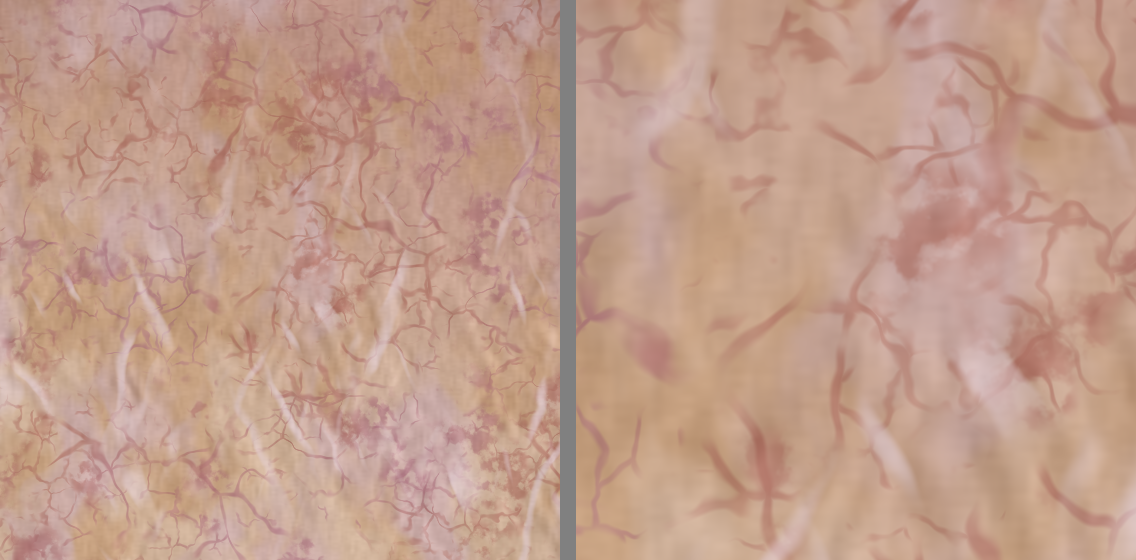
Left: the whole. Right: its middle third, enlarged.
Write a three.js fragment shader that draws this texture.

```glsl
varying vec2 vUv;

float hash(vec2 p) {
  vec3 q = fract(p.xyx * 0.1031);
  q += dot(q, q.yzx + 33.33);
  return fract((q.x + q.y) * q.z);
}

vec2 hash2(vec2 p) {
  return vec2(hash(p), hash(p + 71.7));
}

float noise(vec2 p) {
  vec2 i = floor(p);
  vec2 f = fract(p);
  f = f * f * (3.0 - 2.0 * f);
  float low = mix(hash(i), hash(i + vec2(1.0, 0.0)), f.x);
  float high = mix(hash(i + vec2(0.0, 1.0)), hash(i + 1.0), f.x);
  return mix(low, high, f.y);
}

float fbm(vec2 p) {
  float sum = 0.0;
  float gain = 0.533;
  for (int i = 0; i < 4; i++) {
    sum += gain * noise(p);
    p = mat2(1.6, 1.2, -1.2, 1.6) * p + 17.3;
    gain *= 0.5;
  }
  return sum;
}

vec2 warp(vec2 p, float scale, float amount) {
  return p + amount * (vec2(fbm(p * scale + 3.1), fbm(p * scale + 47.9)) - 0.5);
}

// Distance to the nearest border between scattered cells
float cellBorder(vec2 p) {
  vec2 i = floor(p);
  vec2 f = fract(p);
  vec2 nearest = vec2(0.0);
  float best = 8.0;
  for (int y = -1; y <= 1; y++) for (int x = -1; x <= 1; x++) {
    vec2 cell = vec2(float(x), float(y));
    vec2 r = cell + hash2(i + cell) - f;
    if (dot(r, r) < best) { best = dot(r, r); nearest = r; }
  }
  float border = 8.0;
  for (int y = -2; y <= 2; y++) for (int x = -2; x <= 2; x++) {
    vec2 cell = vec2(float(x), float(y));
    vec2 r = cell + hash2(i + cell) - f;
    vec2 gap = r - nearest;
    if (dot(gap, gap) > 0.0001) border = min(border, dot(0.5 * (r + nearest), normalize(gap)));
  }
  return border;
}

// Broken branching dye lines of uneven width
float veins(vec2 p, float scale, float width, float cover, float seed) {
  vec2 q = warp(p + seed, scale * 0.9, 1.4 / scale);
  float d = cellBorder(q * scale) / scale;
  float w = width * (0.3 + 1.4 * noise(p * scale * 2.6 + seed));
  float present = smoothstep(cover, cover + 0.14, fbm(p * scale * 1.1 + seed * 3.0));
  return present * (1.0 - smoothstep(w * 0.3, w + 0.0015, d));
}

// Height of folds running along the given direction
float folds(vec2 p, vec2 along, vec2 scale, float seed) {
  vec2 q = vec2(dot(p, vec2(along.y, -along.x)), dot(p, along));
  return noise(q * scale + seed);
}

float foldRelief(vec2 p, vec2 along, vec2 scale, float seed) {
  vec2 stepAcross = vec2(along.y, -along.x) * 0.2 / scale.x;
  return folds(p + stepAcross, along, scale, seed) - folds(p - stepAcross, along, scale, seed);
}

float crest(float height, float start) {
  return smoothstep(start, 1.0, height);
}

vec3 dyedCloth(vec2 p) {
  vec3 rose = vec3(0.755, 0.595, 0.54);
  vec3 sand = vec3(0.805, 0.69, 0.595);
  vec3 ochre = vec3(0.745, 0.585, 0.44);
  vec3 mauve = vec3(0.785, 0.665, 0.665);
  vec3 cloth = mix(sand, rose, smoothstep(0.15, 1.0, p.y + 0.35 * (p.x - 0.5)));
  float warmth = 1.0 - smoothstep(0.1, 0.65, length(p - vec2(0.4, 0.32)));
  float warm = fbm(warp(p, 9.0, 0.1) * vec2(10.0, 7.0) + 9.0) + 0.12 * warmth;
  cloth = mix(cloth, ochre, smoothstep(0.44, 0.76, warm) * 0.7);
  float cool = fbm(warp(p, 8.0, 0.12) * vec2(9.0, 5.0) + 31.0);
  cool += 0.1 * smoothstep(0.6, 1.0, p.x) + 0.08 * smoothstep(0.4, 0.0, p.x) - 0.06 * warmth;
  return mix(cloth, mauve, smoothstep(0.47, 0.75, cool) * 0.85);
}

void main() {
  vec2 p = vUv;
  vec3 color = dyedCloth(p);

  // Stains and veins
  vec3 dye = mix(vec3(0.67, 0.42, 0.37), vec3(0.66, 0.43, 0.49), smoothstep(0.35, 0.65, fbm(p * 4.0 + 60.0)));
  float corner = 1.0 - smoothstep(0.05, 0.38, length(p - vec2(0.96, 0.24)));
  float stain = smoothstep(0.56, 0.76, fbm(p * 13.0 + 22.0) + 0.14 * corner);
  stain *= smoothstep(0.35, 0.6, fbm(p * 60.0));
  color = mix(color, dye, stain * 0.6);
  float lines = veins(p, 6.5, 0.0055, 0.49, 2.3) * 0.8;
  lines = max(lines, veins(p, 12.0, 0.004, 0.49, 8.7) * 0.7);
  lines = max(lines, veins(p, 22.0, 0.0028, 0.5, 14.1) * 0.6);
  color = mix(color, dye, lines * (0.5 + 0.5 * noise(p * 55.0)));

  // Creases, strongest in the lower half
  vec2 bent = warp(p, 7.0, 0.07);
  vec2 falling = normalize(vec2(-0.5, 1.0));
  vec2 rising = normalize(vec2(0.35, 1.0));
  float creased = mix(0.35, 1.0, smoothstep(0.8, 0.4, p.y)) * smoothstep(0.25, 0.55, fbm(p * 5.0 + 80.0));
  float relief = foldRelief(bent, falling, vec2(46.0, 12.0), 5.0);
  relief += 0.7 * foldRelief(bent, rising, vec2(62.0, 13.0), 19.0);
  color += relief * creased * vec3(0.1, 0.105, 0.11);
  float shine = crest(folds(bent, falling, vec2(44.0, 8.0), 41.0), 0.74);
  shine += crest(folds(bent, rising, vec2(38.0, 7.0), 53.0), 0.74);
  color = mix(color, vec3(0.87, 0.79, 0.81), min(shine, 1.0) * creased * 0.75);

  // Soft fibres, weave and uneven light
  float fibre = noise(p * vec2(170.0, 50.0)) + 0.6 * noise(p * vec2(100.0, 240.0)) - 0.8;
  float light = 0.035 * (0.5 - p.y) - 0.05 * smoothstep(0.5, 0.78, length(p - 0.5));
  color += fibre * 0.034 + (fbm(p * 20.0 + 5.0) - 0.5) * 0.07 + light;
  gl_FragColor = vec4(color, 1.0);
}
```
